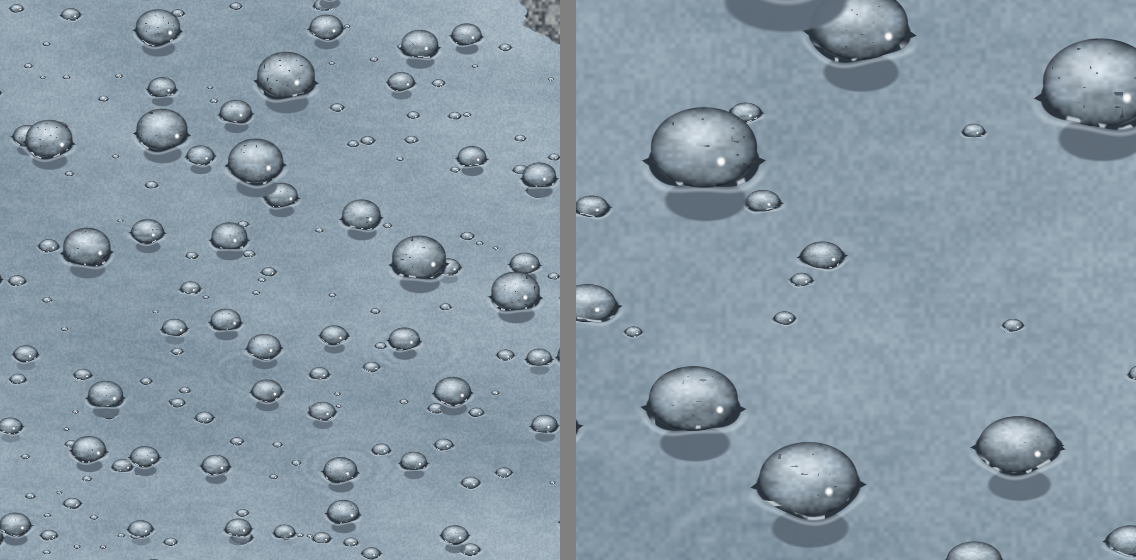
Left, the full canvas; right, a detail of the centre.
This texture is drawn by a Shadertoy shader. Its source:

```glsl
#define STREAK 0.021
#define BROAD 0.09
#define GRAIN 0.075
#define RIPPLE 0.025
#define SHADOW 0.95
#define GLOSS 0.95

const vec3 MUD = vec3(0.580, 0.650, 0.700);
const vec3 INK = vec3(0.17, 0.205, 0.24);
const vec3 SHADE = vec3(0.36, 0.41, 0.46);
const vec3 SHEEN = vec3(0.84, 0.88, 0.91);

vec2 hash2(vec2 p) {
    vec3 q = fract(p.xyx * vec3(0.1031, 0.1030, 0.0973));
    q += dot(q, q.yzx + 33.33);
    return fract((q.xx + q.yz) * q.zy);
}

float noise(vec2 p) {
    vec2 i = floor(p), f = fract(p);
    f *= f * (3.0 - 2.0 * f);
    vec2 e = vec2(0.0, 1.0);
    return mix(mix(hash2(i).x, hash2(i + e.yx).x, f.x),
               mix(hash2(i + e.xy).x, hash2(i + e.yy).x, f.x), f.y);
}

// Slanted drift streaks from layered, warped sines
float streaks(vec2 p) {
    float sum = 0.0, amp = 1.0;
    p = mat2(0.96, 0.28, -0.28, 0.96) * p * vec2(3.5, 10.0);
    for (int i = 0; i < 5; i++) {
        sum += amp * sin(p.y + 1.8 * sin(p.x + 0.6 * sin(p.y * 0.7)));
        p = mat2(1.6, 0.35, -0.35, 1.8) * p + 2.3;
        amp *= 0.62;
    }
    return sum;
}

// Flattened rings that fade outward
float ripples(vec2 p) {
    float sum = 0.0;
    for (float i = 0.0; i < 5.0; i++) {
        vec2 d = p - hash2(vec2(i * 7.0 + 3.0, 19.0)) * vec2(0.8, 0.65);
        float r = length(d * vec2(1.0, 1.7)) + 0.02 * noise(d * 20.0);
        sum += sin(r * 260.0) * smoothstep(0.02, 0.05, r) * smoothstep(0.16, 0.05, r)
             * smoothstep(0.35, 0.7, noise(d * 14.0 + i * 5.0));
    }
    return sum;
}

vec3 mud(vec2 p) {
    float tone = STREAK * streaks(p) + RIPPLE * ripples(p);
    tone += BROAD * (noise(p * vec2(2.2, 3.5) + 7.0) - 0.5);
    tone += GRAIN * (noise(p * 330.0) - 0.5) + 0.04 * (noise(p * vec2(35.0, 90.0)) - 0.5);
    return MUD + tone * vec3(1.05, 1.0, 0.92);
}

// One bubble: p is in bubble radii, big runs from 0 to 1, w is the edge softness
vec3 bubble(vec3 col, vec2 p, float big, float w, vec2 seed) {
    // cast reflection
    float s = length((p - vec2(0.03, -0.80)) / vec2(0.70, 0.36));
    col = mix(col, SHADE, SHADOW * smoothstep(0.1, 0.45, big) * smoothstep(1.0 + w, 0.88 - w, s));

    // round collar with two pointed ears and a pale lip
    float h = mix(0.44, 0.54, big);
    float earH = 0.55 * h;
    float R = (1.0 + earH * earH) / (2.0 * earH);
    vec2 c = p + vec2(0.0, mix(0.02, 0.16, big));
    c.y += 0.06 * sin(p.x * 4.0 + seed.x * 6.3);
    float ears = length(vec2(c.x, abs(c.y) + R - earH)) - R;
    float ring = (length(c / vec2(0.90, h)) - 1.0) * h;
    float collar = min(ears, ring);
    float lip = smoothstep(0.05 + w, 0.0, abs(collar - 0.06)) * smoothstep(0.05, -0.3, c.y);
    col = mix(col, SHEEN, 0.4 * lip);
    vec3 skirt = mix(INK, MUD * 0.75, smoothstep(-0.06, -0.13, collar) * big);
    col = mix(col, skirt, smoothstep(w, -w, collar));

    // glossy dome with a dark outline
    vec2 q = (p - vec2(0.0, 0.05)) / mix(vec2(0.80, 0.52), vec2(0.88, 0.70), big);
    float e = length(q);
    float z = sqrt(max(0.0, 1.0 - e * e));
    vec3 dome = mix(INK, MUD * 0.92, smoothstep(0.05, 0.85, z));
    dome *= 0.82 + 0.36 * noise(q * vec2(2.5, 4.0) + seed * 40.0);
    dome *= 1.0 - 0.18 * smoothstep(0.0, -0.7, q.y - 0.3 * q.x);
    vec2 g = (q - vec2(-0.1, 0.33)) * vec2(1.8, 2.3);
    dome = mix(dome, SHEEN, GLOSS * exp(-dot(g, g)));
    dome += 0.10 * (noise(q * 11.0 + seed * 70.0) - 0.5);

    // bright and dark flecks
    float spot = length((q - vec2(0.3 + 0.3 * seed.y, -0.35)) * vec2(1.0, 0.7));
    dome = mix(dome, vec3(0.98), smoothstep(0.10 + w, 0.03, spot));
    float fleck = noise(q * 9.0 + seed * 90.0);
    dome = mix(dome, INK, 0.8 * big * smoothstep(0.90, 0.96, fleck));
    col = mix(col, dome, smoothstep(w, -w, (e - 1.0) * 0.7));

    // broken glitter along the waterline
    float glitter = smoothstep(0.05, 0.01, abs(collar + 0.03)) * smoothstep(-0.1, -0.3, c.y);
    return mix(col, SHEEN, 0.8 * glitter * smoothstep(0.6, 0.75, noise(p * 7.0 + seed * 30.0)));
}

// Scattered bubbles on a jittered grid, painted from far to near
vec3 scatter(vec3 col, vec2 p, float cells, float chance, vec2 radii, float px) {
    vec2 home = floor(p * cells);
    for (float y = 1.0; y >= -1.0; y--)
    for (float x = -1.0; x <= 1.0; x++) {
        vec2 id = home + vec2(x, y);
        vec2 pick = hash2(id + cells * 3.7);
        if (pick.x > chance) continue;
        vec2 seed = hash2(id + cells * 9.1 + 41.0);
        float r = mix(radii.x, radii.y, pow(pick.y, 1.4));
        vec2 d = p - (id + 0.14 + 0.72 * seed) / cells;
        if (length(d) < r * 1.6)
            col = bubble(col, d / r, smoothstep(0.012, 0.05, r), 0.7 * px / r, seed);
    }
    return col;
}

void mainImage(out vec4 fragColor, in vec2 fragCoord) {
    float px = 1.0 / iResolution.y;
    vec2 p = fragCoord * px;
    vec3 col = mud(p);

    // bubbles from tiny to large
    col = scatter(col, p, 31.0, 0.07, vec2(0.005, 0.010), px);
    col = scatter(col, p, 17.0, 0.21, vec2(0.011, 0.023), px);
    col = scatter(col, p, 9.0, 0.50, vec2(0.025, 0.042), px);
    col = scatter(col, p, 5.0, 0.48, vec2(0.042, 0.064), px);

    // rough bank in the upper right corner
    vec2 k = vec2(iResolution.x * px, 1.0) - p;
    float bank = length(k * vec2(1.0, 0.9)) + 0.035 * noise(p * 45.0);
    vec3 grit = mix(INK, vec3(0.72, 0.73, 0.73), noise(p * 170.0) * 0.7 + noise(p * 60.0) * 0.3);
    col = mix(col, grit, smoothstep(0.095, 0.088, bank));

    fragColor = vec4(clamp(col, 0.0, 1.0), 1.0);
}
```
